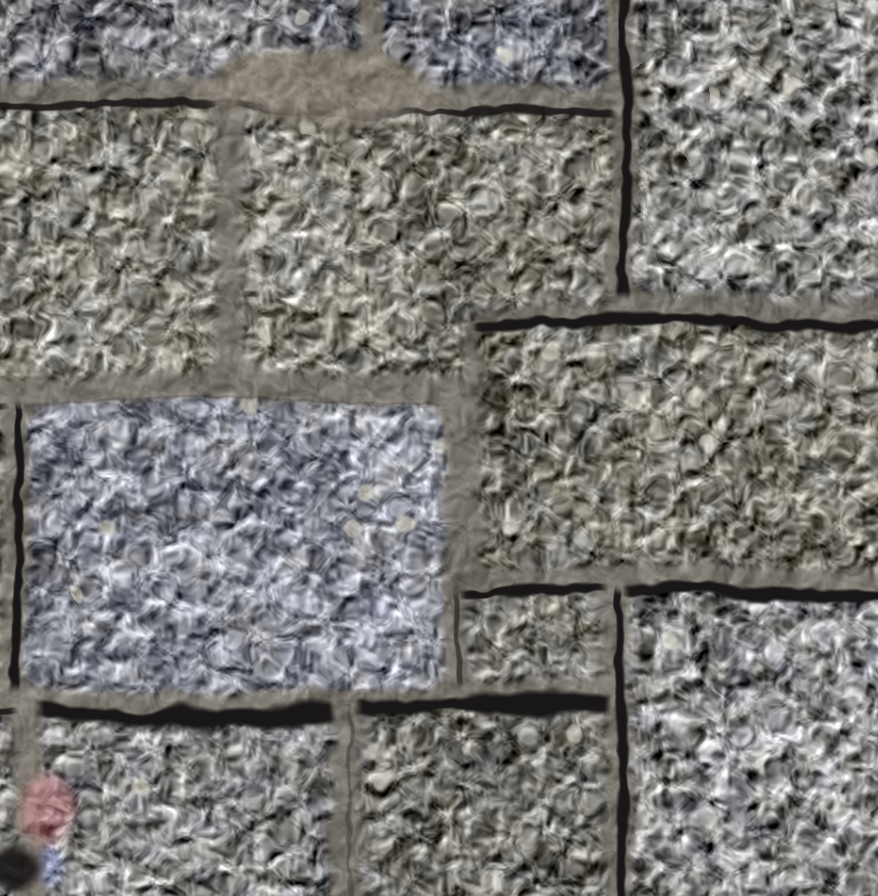
Write a WebGL 1 fragment shader that draws this texture.

```glsl
precision highp float;
// Worn granite setts of uneven size, bedded in sandy mortar with dark cracks.
// Columns of rounded boxes are looped over to find the nearest stone, then
// layered noise gives the grain, cellular noise the pits and pale flecks.

uniform vec2 u_resolution;

const float HALF_JOINT = 0.013;
const float CARVE_GAP = 0.015;
const float CORNER = 0.024;
const float CRACK_HALF = 0.011;
const float GRAIN_CONTRAST = 0.74;
const float RELIEF_CONTRAST = 0.55;
const float PIT_SCALE = 34.0;
const float FLECK_SCALE = 30.0;
const vec3 MORTAR = vec3(0.465, 0.445, 0.41);
const vec3 SAND = vec3(0.53, 0.50, 0.455);
const vec3 CRACK = vec3(0.095, 0.085, 0.085);
const vec3 FLECK = vec3(0.80, 0.79, 0.74);
const vec3 ROSE = vec3(0.70, 0.44, 0.46);
const vec3 WARM = vec3(0.45, 0.2, -1.0);

// One entry per stone, from the top of the column downwards.
struct Column {
  vec4 bottoms, lefts, rights, tones, warmth, topCracks, sideCracks;
};

const vec4 EDGE_LEFTS = vec4(-0.2, -0.2, 0.020, 0.035);
const vec4 MID_LEFTS = vec4(0.417, 0.254, 0.510, 0.390);
const vec4 LEFT_BOTTOMS = vec4(0.893, 0.564, 0.216, -0.2);

Column column(int c) {
  if (c == 0) return Column(LEFT_BOTTOMS, vec4(-0.6), EDGE_LEFTS,
    vec4(0.46), vec4(0.01), vec4(0.3), vec4(0.0));
  if (c == 1) return Column(LEFT_BOTTOMS, EDGE_LEFTS, MID_LEFTS,
    vec4(0.48, 0.49, 0.55, 0.49), vec4(-0.01, 0.03, -0.03, 0.0),
    vec4(0.0, 0.3, 0.06, 1.0), vec4(0.0, 0.0, 0.35, 0.0));
  if (c == 2) return Column(vec4(0.889, 0.568, 0.223, -0.2), MID_LEFTS, vec4(0.692),
    vec4(0.47, 0.48, 0.49, 0.42), vec4(-0.02, 0.03, 0.02, 0.02),
    vec4(0.0, 0.3, 0.45, 1.0), vec4(0.0, 0.0, 0.2, 0.1));
  return Column(vec4(0.655, 0.349, -0.2, -0.4), vec4(0.692, 0.523, 0.692, 0.692), vec4(1.2),
    vec4(0.57, 0.46, 0.59, 0.5), vec4(0.01, 0.03, 0.0, 0.0),
    vec4(0.0, 0.45, 0.6, 0.0), vec4(0.4, 0.0, 0.4, 0.0));
}

float pick(vec4 v, float i) {
  return dot(v, step(abs(vec4(0.0, 1.0, 2.0, 3.0) - i), vec4(0.5)));
}

float hash(vec2 p) {
  vec3 q = fract(p.xyx * 0.1031);
  q += dot(q, q.yzx + 33.33);
  return fract((q.x + q.y) * q.z);
}

float noise(vec2 p) {
  vec2 i = floor(p), f = fract(p);
  f = f * f * (3.0 - 2.0 * f);
  return mix(mix(hash(i), hash(i + vec2(1, 0)), f.x),
             mix(hash(i + vec2(0, 1)), hash(i + vec2(1, 1)), f.x), f.y);
}

vec2 noise2(vec2 p) { return vec2(noise(p), noise(p + 41.7)) - 0.5; }

float grain(vec2 p) {
  p += 0.012 * noise2(p * 55.0);
  return 0.5 * noise(p * 68.0) + 0.3 * noise(p * 137.0) + 0.2 * noise(p * 250.0);
}

// Distance to the nearest scattered point (x) and that point's random value (y).
vec2 cells(vec2 p) {
  vec2 base = floor(p), nearest = vec2(9.0, 0.0);
  for (int y = -1; y <= 1; y++) for (int x = -1; x <= 1; x++) {
    vec2 c = base + vec2(x, y);
    float d = length(c + vec2(hash(c), hash(c + 17.0)) - p);
    if (d < nearest.x) nearest = vec2(d, hash(c + 53.0));
  }
  return nearest;
}

float spot(vec2 p, vec2 centre, vec2 radii) {
  return 1.0 - smoothstep(0.4, 1.0, length((p - centre) / radii));
}

float crackLine(float offset, float along, float strength, float wear) {
  float h = CRACK_HALF * strength * wear + 0.0006;
  return (1.0 - smoothstep(h * 0.6, h * 1.3 + 0.001, abs(offset)))
    * smoothstep(0.008, -0.006, along) * min(1.0, strength * 3.0);
}

void main() {
  vec2 p = gl_FragCoord.xy / u_resolution.y;
  vec2 q = p + 0.014 * noise2(p * 6.0) + 0.009 * noise2(p * 27.0) + 0.004 * noise2(p * 80.0);
  float wear = 0.45 + 0.95 * noise(p * 24.0);

  // Nearest stone; later columns carve room for themselves.
  float dist = 1.0, tone = 0.5, warmth = 0.0, pitted = 0.0, crack = 0.0;
  for (int c = 0; c < 4; c++) {
    Column col = column(c);
    float top = 1.2;
    for (int r = 0; r < 4; r++) {
      float row = float(r), bottom = pick(col.bottoms, row);
      if (c == 2 && r == 2) top -= 0.217;
      vec2 lo = vec2(pick(col.lefts, row), bottom) + HALF_JOINT;
      vec2 hi = vec2(pick(col.rights, row), top) - HALF_JOINT;
      vec2 e = abs(q - 0.5 * (lo + hi)) - 0.5 * (hi - lo);
      vec2 k = e + CORNER;
      float d = length(max(k, 0.0)) + min(max(k.x, k.y), 0.0) - CORNER;
      dist = max(dist, CARVE_GAP - d);
      if (d < dist) {
        dist = d;
        tone = pick(col.tones, row);
        warmth = pick(col.warmth, row);
        pitted = (c == 3 && r != 1) ? 1.0 : 0.0;
      }
      crack = max(crack, crackLine(q.y - hi.y, e.x, pick(col.topCracks, row), wear));
      crack = max(crack, crackLine(q.x - lo.x + 0.009, e.y, pick(col.sideCracks, row), wear));
      top = bottom;
    }
  }

  // Grain, relief, pits and flecks on the stone faces.
  float g = grain(p), relief = g - grain(p + vec2(-0.004, 0.006));
  float patches = noise(p * 11.0) + 0.6 * noise(p * 25.0) - 0.8;
  float light = GRAIN_CONTRAST * (g - 0.5) + RELIEF_CONTRAST * relief + 0.10 * patches;
  vec2 pit = cells((p + 0.012 * noise2(p * 45.0)) * PIT_SCALE);
  light -= pitted * 0.27 * smoothstep(0.42, 0.16, pit.x) * smoothstep(0.1, 0.4, pit.y);
  vec3 stone = vec3(tone + light) + WARM * (warmth + 0.035 * (noise(p * 40.0) - 0.5));
  vec2 fleck = cells(q * FLECK_SCALE);
  float cluster = spot(p, vec2(0.545, 0.045), vec2(0.06));
  float pale = step(0.965 - 0.4 * cluster, fleck.y) * smoothstep(0.36, 0.2, fleck.x);
  stone = mix(stone, FLECK + 0.3 * relief, 0.75 * pale);
  stone *= 1.0 - 0.13 * smoothstep(-0.025, 0.0, dist);

  // Mortar, with a sandy drift over the upper joint.
  float drift = spot(q, vec2(0.36, 0.905), vec2(0.17, 0.062));
  vec3 bed = mix(MORTAR, SAND, drift) + 0.26 * (g - 0.5) + 0.12 * relief + 0.05 * patches;
  float face = smoothstep(0.006, -0.008, dist) * (1.0 - smoothstep(0.2, 0.8, drift));
  vec3 colour = mix(bed, stone, face);

  // Cracks, then the stain and hollow at the left edge.
  colour = mix(colour, CRACK, crack * (1.0 - drift));
  colour = mix(colour, ROSE + 0.5 * light, 0.6 * spot(q, vec2(0.055, 0.10), vec2(0.04, 0.05)));
  colour += vec3(-0.03, 0.0, 0.12) * spot(q, vec2(0.055, 0.04), vec2(0.025, 0.035));
  colour = mix(colour, CRACK, 0.9 * spot(q, vec2(0.012, 0.035), vec2(0.038, 0.034)));
  gl_FragColor = vec4(clamp(colour, 0.0, 1.0), 1.0);
}
```
